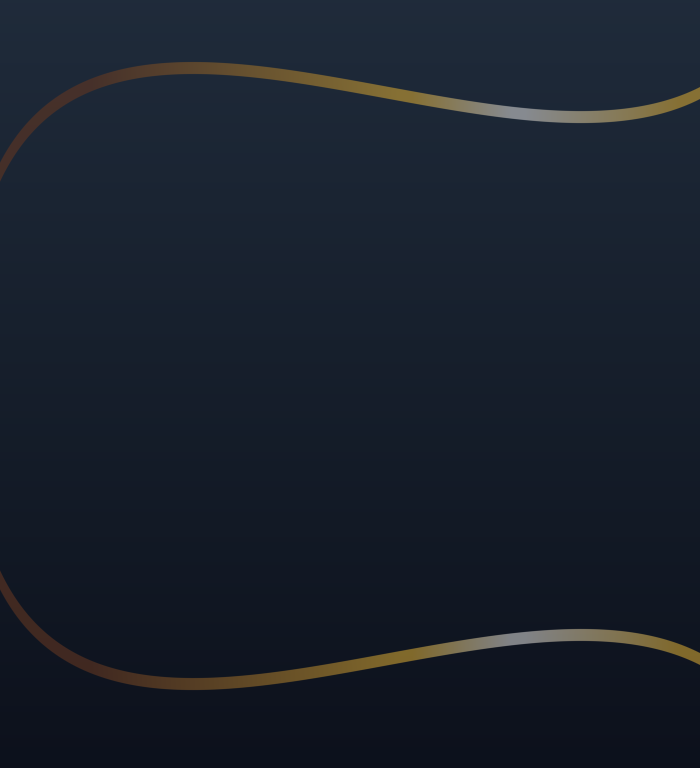
Give the GLSL for this background, as a Shadertoy shader.

```glsl
// Two mirrored bronze, gold and silver ribbons over a dark navy vertical gradient.

const vec3 NAVY_TOP = vec3(0.122, 0.167, 0.228);
const vec3 NAVY_MID = vec3(0.080, 0.112, 0.161);
const vec3 NAVY_LOW = vec3(0.047, 0.064, 0.107);
const vec3 BRONZE = vec3(0.38, 0.21, 0.13);
const vec3 GOLD = vec3(0.80, 0.63, 0.20);
const vec3 SILVER = vec3(0.80, 0.80, 0.80);

const float MIRROR_Y = 0.5104;
const float RIBBON_OPACITY = 0.6;

// Cubic c.x + c.y s + c.z s^2 + c.w s^3 and its derivative
float cubic(vec4 c, float s) {
    return c.x + s * (c.y + s * (c.z + s * c.w));
}

float cubicSlope(vec4 c, float s) {
    return c.y + s * (2.0 * c.z + 3.0 * s * c.w);
}

// Newton search for the curve parameter at a horizontal position
float solveParameter(vec4 curveX, float x) {
    float s = (curveX.x - x) / -curveX.y;
    for (int i = 0; i < 6; i++) {
        s -= (cubic(curveX, s) - x) / cubicSlope(curveX, s);
    }
    return s;
}

// Signed distance to the ribbon; height is measured from the mirror axis
float ribbonDistance(float x, float height, float aspect) {
    vec4 curveX = vec4(0.559, -0.6905, 0.0, 0.1318);
    vec4 curveY = vec4(0.368, 0.1155, 0.0065, -0.224);
    float s = solveParameter(curveX, x);
    float slope = cubicSlope(curveY, s) / (cubicSlope(curveX, s) * aspect);
    float halfWidth = 0.0078 + 0.0046 * pow(max(s, 0.0), 6.0);
    return (abs(height - cubic(curveY, s)) - halfWidth) / sqrt(1.0 + slope * slope);
}

vec3 metalColor(float x) {
    vec3 color = mix(BRONZE, GOLD, clamp((x - 0.13) / 0.44, 0.0, 1.0));
    color = mix(color, SILVER, clamp((x - 0.59) / 0.14, 0.0, 1.0));
    return mix(color, GOLD, clamp((x - 0.75) / 0.22, 0.0, 1.0));
}

vec3 backdrop(float y) {
    vec3 lower = mix(NAVY_LOW, NAVY_MID, clamp(y / 0.45, 0.0, 1.0));
    return mix(lower, NAVY_TOP, clamp((y - 0.45) / 0.55, 0.0, 1.0));
}

void mainImage(out vec4 fragColor, in vec2 fragCoord) {
    vec2 uv = fragCoord / iResolution.xy;
    float aspect = iResolution.x / iResolution.y;
    float pixel = 1.0 / iResolution.y;

    // Folding about the mirror axis draws both ribbons
    float d = ribbonDistance(uv.x, abs(uv.y - MIRROR_Y), aspect);
    float coverage = 1.0 - smoothstep(-0.7 * pixel, 0.7 * pixel, d);

    vec3 color = mix(backdrop(uv.y), metalColor(uv.x), coverage * RIBBON_OPACITY);
    fragColor = vec4(color, 1.0);
}
```
